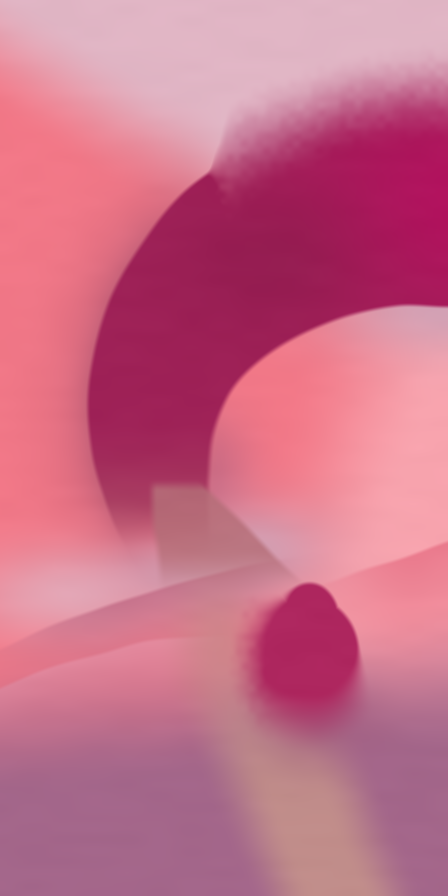
Reproduce this background procedurally as a WebGL 2 fragment shader.

```glsl
#version 300 es
precision highp float;
// Soft painted abstract: a crimson arch over coral and pale pink fields,
// with folded ridges, a berry-like blob and a tan stem on mauve below.
// Layers of ellipse distances, gaussian glows and ridge curves are blended.
uniform vec2 u_resolution;
out vec4 outColor;

const vec3 PALE = vec3(0.88, 0.71, 0.77);
const vec3 CORAL = vec3(0.95, 0.47, 0.53);
const vec3 BLUSH = vec3(0.97, 0.64, 0.68);
const vec3 LILAC = vec3(0.81, 0.63, 0.71);
const vec3 MAUVE = vec3(0.64, 0.40, 0.54);
const vec3 ROSE = vec3(0.75, 0.40, 0.51);
const vec3 CRIMSON = vec3(0.62, 0.13, 0.34);
const vec3 MAGENTA = vec3(0.70, 0.07, 0.37);
const vec3 BERRY = vec3(0.68, 0.15, 0.37);
const vec3 TAN = vec3(0.76, 0.56, 0.54);

float hash(vec2 p) {
  vec3 q = fract(p.xyx * 0.1031);
  q += dot(q, q.yzx + 33.33);
  return fract((q.x + q.y) * q.z);
}

float noise(vec2 p) {
  vec2 i = floor(p), f = fract(p);
  f = f * f * (3.0 - 2.0 * f);
  return mix(mix(hash(i), hash(i + vec2(1, 0)), f.x),
             mix(hash(i + vec2(0, 1)), hash(i + vec2(1, 1)), f.x), f.y);
}

// Coverage of the negative side of d, softened over width w
float inside(float d, float w) { return 1.0 - smoothstep(-w, w, d); }

float glow(vec2 p, vec2 center, vec2 radius) {
  vec2 q = (p - center) / radius;
  return exp(-dot(q, q));
}

// Approximate distance to a superellipse
float superellipse(vec2 q, vec2 radius, float power) {
  vec2 a = pow(abs(q) / radius + 1e-4, vec2(power));
  return (pow(a.x + a.y, 1.0 / power) - 1.0) * min(radius.x, radius.y);
}

// Crisp upper edge at height h, fading downward over the given depth
float ridge(float y, float h, float depth) {
  return inside(y - h, 0.006) * exp(-max(h - y, 0.0) / depth);
}

vec3 field(vec2 p, float innerD) {
  vec3 c = mix(PALE, CORAL, inside(p.y - 1.89 + 0.62 * p.x, 0.15));
  // Hollow of the arch
  vec3 hollow = mix(CORAL, BLUSH, smoothstep(0.62, 0.95, p.x + 0.3 * (1.05 - p.y)));
  hollow = mix(hollow, LILAC, 0.9 * glow(p, vec2(1.0, 1.31), vec2(0.28, 0.1)));
  hollow = mix(hollow, ROSE, 0.8 * glow(p, vec2(0.46, 0.93), vec2(0.1, 0.14)));
  c = mix(c, hollow, smoothstep(0.38, 0.5, p.x) * inside(p.y - 1.36, 0.02));
  // Pale haze around the junction
  c = mix(c, LILAC, 0.85 * glow(p, vec2(0.58, 0.78), vec2(0.16, 0.1)));
  c = mix(c, PALE, 0.75 * glow(p, vec2(0.16, 0.67), vec2(0.24, 0.1)));
  c = mix(c, LILAC, 0.8 * glow(p, vec2(0.42, 0.72), vec2(0.2, 0.07)));
  // Folded ridges, left and right
  float fold = ridge(p.y, 0.555 + 0.44 * p.x - 0.2 * p.x * p.x, 0.14);
  c = mix(c, ROSE, 0.75 * fold * smoothstep(-0.15, 0.3, p.x) * inside(p.x - 0.58, 0.1));
  float lower = ridge(p.y, 0.464 + 0.45 * p.x - 0.43 * p.x * p.x, 0.13);
  c = mix(c, vec3(0.91, 0.57, 0.65), 0.75 * lower * inside(p.x - 0.45, 0.1));
  float shelf = ridge(p.y, 0.70 + 0.33 * (p.x - 0.73), 0.25);
  c = mix(c, vec3(0.91, 0.45, 0.53), 0.85 * shelf * smoothstep(0.62, 0.95, p.x));
  return mix(c, MAUVE, inside(p.y - 0.1 * p.x - 0.39, 0.17));
}

vec3 archColor(vec2 p) {
  vec3 c = mix(CRIMSON, MAGENTA, glow(p, vec2(1.05, 1.55), vec2(0.38, 0.26)));
  c = mix(c, vec3(0.57, 0.11, 0.31), 0.8 * glow(p, vec2(0.6, 1.42), vec2(0.22, 0.16)));
  return mix(c, vec3(0.68, 0.29, 0.40), inside(p.y - 0.92, 0.17));
}

void main() {
  vec2 p = gl_FragCoord.xy / u_resolution * vec2(1.0, 2.0);
  // Gentle brush wobble
  p += 0.012 * (vec2(noise(p * 9.0), noise(p * 9.0 + 40.0)) - 0.5);
  float fray = noise(p * 60.0) - 0.5;

  float outerD = superellipse(p - vec2(1.0, 1.09), vec2(0.802, 0.703), 2.0);
  vec2 q = p - vec2(1.0, 0.958);
  float innerD = superellipse(vec2(q.x, max(q.y, 0.0)), vec2(0.531, 0.362), 2.2);
  vec3 c = field(p, innerD);

  // Shadow hugging the outer left side, then the arch itself
  float leftSide = inside(p.x - 0.4, 0.12) * smoothstep(0.66, 0.9, p.y);
  c = mix(c, vec3(0.68, 0.33, 0.44), 0.65 * leftSide * exp(-max(outerD, 0.0) / 0.055));
  float softTop = smoothstep(0.46, 0.52, p.x + 0.01 * fray) * smoothstep(1.2, 1.4, p.y);
  float arch = inside(outerD + 0.015 * fray * softTop, mix(0.006, 0.11, softTop));
  arch *= smoothstep(-0.006, 0.006, innerD) * smoothstep(0.76, 0.90, p.y);
  c = mix(c, archColor(p), arch);

  // Tan patch at the foot of the arch
  float drop = 0.92 - p.y;
  float patchD = max(0.345 + 0.15 * max(drop - 0.1, 0.0) - p.x, p.x - 0.46 - 0.95 * drop);
  float tanPatch = inside(patchD, 0.012) * inside(-drop, 0.015) * smoothstep(0.67, 0.78, p.y);
  c = mix(c, vec3(0.71, 0.43, 0.47), 0.85 * tanPatch);

  // Stem, leaning right as it descends
  float axis = 0.755 - 0.40 * p.y;
  float stem = inside(abs(p.x - axis) - 0.125, 0.075) * inside(p.y - 0.45, 0.22);
  c = mix(c, TAN, 0.95 * stem);
  c = mix(c, TAN, 0.5 * glow(p, vec2(0.49, 0.58), vec2(0.09, 0.13)));

  // Blob: two merged lobes, soft on its left and lower sides
  c = mix(c, vec3(0.62, 0.35, 0.49), 0.8 * glow(p, vec2(0.72, 0.40), vec2(0.12, 0.1)));
  float lobes = min(superellipse(p - vec2(0.69, 0.625), vec2(0.066, 0.073), 2.0),
                    superellipse(p - vec2(0.682, 0.53), vec2(0.12, 0.14), 2.2));
  float blur = 0.006 + 0.06 * max(inside(p.y - 0.47, 0.1), 0.8 * inside(p.x - 0.60, 0.06));
  c = mix(c, BERRY, inside(lobes + 0.012 * fray * inside(p.x - 0.6, 0.05), blur));

  outColor = vec4(c + 0.012 * (noise(p * vec2(14.0, 40.0)) - 0.5), 1.0);
}
```
